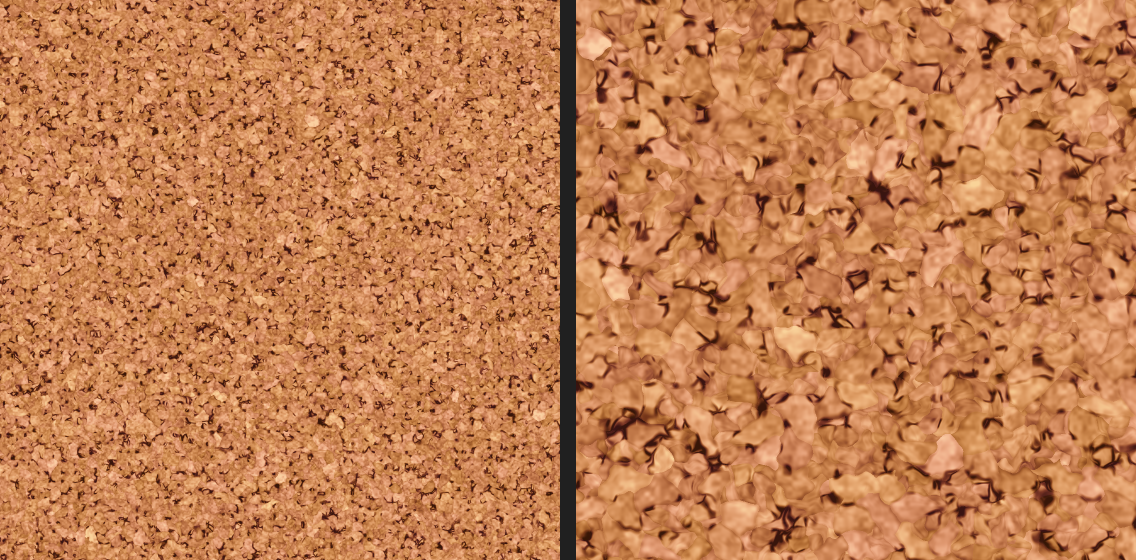
Left: the whole. Right: its middle third, enlarged.
A WebGL 2 fragment shader for this texture:

```glsl
#version 300 es
precision highp float;

uniform vec2 u_resolution;
out vec4 fragColor;

float hash(vec2 p) {
    return fract(sin(dot(p, vec2(127.1, 311.7))) * 43758.5453);
}

float noise(vec2 p) {
    vec2 cell = floor(p), f = fract(p);
    f = f * f * (3.0 - 2.0 * f);
    return mix(mix(hash(cell), hash(cell + vec2(1, 0)), f.x),
               mix(hash(cell + vec2(0, 1)), hash(cell + vec2(1, 1)), f.x), f.y);
}

// Stretched, randomly turned cells: x = gap to the border, y = cell id, zw = local position
vec4 granules(vec2 p) {
    vec2 base = floor(p);
    float nearest = 9.0, second = 9.0, id = 0.0;
    vec2 place = vec2(0.0);
    for (int j = -1; j <= 1; j++) {
        for (int i = -1; i <= 1; i++) {
            vec2 cell = base + vec2(i, j);
            vec2 center = cell + 0.5 + 0.9 * (vec2(hash(cell), hash(cell + 37.3)) - 0.5);
            float turn = 6.2832 * hash(cell + 71.9);
            vec2 axis = vec2(cos(turn), sin(turn));
            vec2 d = p - center;
            vec2 local = vec2(dot(d, axis), dot(d, vec2(-axis.y, axis.x)));
            float dist = length(local * vec2(0.70, 1.45));
            if (dist < nearest) {
                second = nearest;
                nearest = dist;
                id = hash(cell + 13.7);
                place = local;
            } else {
                second = min(second, dist);
            }
        }
    }
    return vec4(second - nearest, id, place);
}

vec3 corkColor(float tone) {
    vec3 c = mix(vec3(0.22, 0.08, 0.05), vec3(0.47, 0.21, 0.12), smoothstep(0.08, 0.29, tone));
    c = mix(c, vec3(0.69, 0.405, 0.22), clamp((tone - 0.29) / 0.18, 0.0, 1.0));
    c = mix(c, vec3(0.80, 0.52, 0.32), clamp((tone - 0.47) / 0.11, 0.0, 1.0));
    c = mix(c, vec3(0.87, 0.60, 0.41), clamp((tone - 0.58) / 0.08, 0.0, 1.0));
    c = mix(c, vec3(0.93, 0.69, 0.51), clamp((tone - 0.66) / 0.09, 0.0, 1.0));
    return mix(c, vec3(0.98, 0.82, 0.62), clamp((tone - 0.75) / 0.12, 0.0, 1.0));
}

vec3 cork(vec2 uv) {
    // Ragged outlines
    vec2 warp = vec2(noise(uv * 170.0), noise(uv * 170.0 + 50.0)) - 0.5;
    vec2 p = uv + warp * 0.0045;

    // Large chips lie among small crumbs
    vec4 chip = granules(p * 57.0);
    vec4 crumb = granules(p * 100.0 + 200.0);
    float isCrumb = step(chip.y, 0.55);
    float id = mix(fract(chip.y * 17.0), crumb.y, isCrumb);
    vec2 place = mix(chip.zw, crumb.zw, isCrumb);
    float gap = mix(chip.x, min(chip.x, crumb.x * 0.8), isCrumb);

    // Grain tone with streaks, fine mottling and a slight broad drift
    float tone = 0.655 - 0.015 * isCrumb + 0.16 * (id - 0.5) + 0.10 * place.y;
    tone += 0.08 * (noise(place * vec2(3.0, 8.0) + id * 90.0) - 0.5);
    tone += 0.18 * (noise(uv * 330.0 + 9.0) - 0.5);
    tone += 0.12 * (noise(uv * 165.0 + 31.0) - 0.5);
    tone += 0.025 * (noise(uv * 9.0) - 0.5);
    tone += 0.07 * step(0.98, id);

    // Faint seams, broken up by short dark crevices
    float seam = 1.0 - smoothstep(0.02, 0.30, gap);
    float deep = smoothstep(0.58, 0.85, noise(uv * 135.0 + 17.0));
    tone -= seam * (0.08 + 0.44 * deep);

    // Rosy and ochre grains
    float hue = fract(id * 57.0) - 0.5;
    return corkColor(tone) + hue * vec3(0.01, -0.015, 0.06);
}

void main() {
    // Four samples per pixel smooth the edges
    vec3 color = vec3(0.0);
    for (int k = 0; k < 4; k++) {
        vec2 offset = vec2(k % 2, k / 2) * 0.5 - 0.25;
        color += cork((gl_FragCoord.xy + offset) / u_resolution.y);
    }
    fragColor = vec4(color / 4.0, 1.0);
}
```
